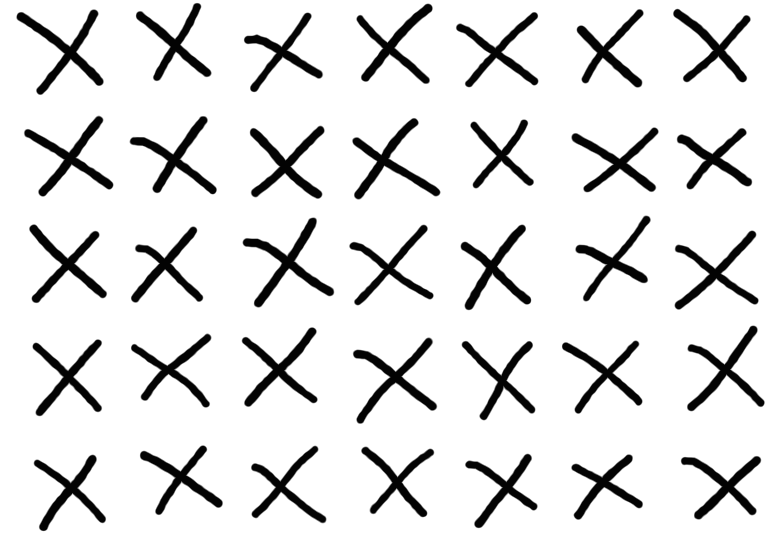
This pattern is drawn by a Shadertoy shader. Its source:

```glsl
// Rows of hand-drawn black marker crosses, each slightly different, on white paper.

// Lengths are fractions of the canvas height.
const vec2 GRID = vec2(7.0, 5.0);            // crosses across and down
const vec2 FIRST = vec2(0.121, 0.112);       // centre of the lower left cross
const vec2 PITCH = vec2(0.2005, 0.2005);     // distance between centres
const vec2 FALL_START = vec2(-0.064, 0.049); // stroke from upper left
const vec2 FALL_END = vec2(0.063, -0.051);
const vec2 RISE_START = vec2(-0.052, -0.060); // stroke from lower left
const vec2 RISE_END = vec2(0.056, 0.064);
const float HALF_WIDTH = 0.0073;
const float WIDTH_VARIATION = 0.0009;
const float CENTRE_JITTER = 0.011;
const float END_JITTER = 0.014;
const float TILT = 0.09;                     // radians either way
const float SIZE_VARIATION = 0.10;
const float ARC = 0.007;                     // bow of a stroke
const float SWAY = 0.003;                    // S-shaped bend of a stroke
const float HOOK = 0.011;                    // drop where the pen lands
const float HOOK_CHANCE = 0.35;
const float EDGE_WOBBLE = 0.0009;
const float EDGE_SOFTNESS = 0.0018;
const int SEGMENTS = 9;
const float TAU = 6.2831853;
const vec3 PAPER = vec3(1.0);
const vec3 INK = vec3(0.01);

float hash(vec2 p) {
    vec3 q = fract(vec3(p.xyx) * 0.1031);
    q += dot(q, q.yzx + 33.33);
    return fract((q.x + q.y) * q.z);
}

float signedHash(vec2 id, float salt) {
    return 2.0 * hash(id + salt * vec2(17.3, 9.7) + 3.1) - 1.0;
}

vec2 signedHash2(vec2 id, float salt) {
    return vec2(signedHash(id, salt), signedHash(id, salt + 0.5));
}

float valueNoise(vec2 p) {
    vec2 i = floor(p), f = fract(p);
    f = f * f * (3.0 - 2.0 * f);
    return mix(mix(hash(i), hash(i + vec2(1, 0)), f.x),
               mix(hash(i + vec2(0, 1)), hash(i + 1.0), f.x), f.y);
}

float segmentDistance(vec2 p, vec2 a, vec2 b) {
    vec2 ab = b - a;
    return length(p - a - ab * clamp(dot(p - a, ab) / dot(ab, ab), 0.0, 1.0));
}

// Point on a bowed, swaying stroke; the hook bends only its start.
vec2 strokePoint(vec2 a, vec2 b, float t, float arc, float sway, float hook) {
    vec2 along = normalize(b - a);
    vec2 across = vec2(-along.y, along.x);
    float landing = max(1.0 - t / 0.22, 0.0);
    return mix(a, b, t) + across * (arc * 4.0 * t * (1.0 - t) + sway * sin(TAU * t))
         - vec2(0.0, hook * landing * landing);
}

float strokeDistance(vec2 p, vec2 a, vec2 b, vec2 id, float salt, float hook) {
    a += END_JITTER * signedHash2(id, salt + 1.0);
    b += END_JITTER * signedHash2(id, salt + 2.0);
    float arc = ARC * signedHash(id, salt + 3.0);
    float sway = SWAY * signedHash(id, salt + 4.0);
    float width = HALF_WIDTH + WIDTH_VARIATION * signedHash(id, salt + 5.0);
    float d = 1e3;
    vec2 previous = strokePoint(a, b, 0.0, arc, sway, hook);
    for (int i = 1; i <= SEGMENTS; i++) {
        vec2 next = strokePoint(a, b, float(i) / float(SEGMENTS), arc, sway, hook);
        d = min(d, segmentDistance(p, previous, next));
        previous = next;
    }
    return d - width;
}

float crossDistance(vec2 p, vec2 id) {
    p -= CENTRE_JITTER * signedHash2(id, 1.0);
    float angle = TILT * signedHash(id, 2.0);
    float c = cos(angle), s = sin(angle);
    p = mat2(c, -s, s, c) * p;
    float size = 1.0 + SIZE_VARIATION * signedHash(id, 3.0);
    float hook = HOOK * step(hash(id + 71.0), HOOK_CHANCE);
    float fall = strokeDistance(p, FALL_START * size, FALL_END * size, id, 10.0, hook);
    float rise = strokeDistance(p, RISE_START * size, RISE_END * size, id, 20.0, 0.0);
    return min(fall, rise);
}

void mainImage(out vec4 fragColor, in vec2 fragCoord) {
    vec2 p = fragCoord / iResolution.y;
    vec2 cell = floor((p - FIRST) / PITCH + 0.5);

    // Long strokes may reach into neighbouring cells.
    float d = 1e3;
    for (int y = -1; y <= 1; y++) {
        for (int x = -1; x <= 1; x++) {
            vec2 id = cell + vec2(x, y);
            if (any(lessThan(id, vec2(0.0))) || any(greaterThanEqual(id, GRID))) continue;
            d = min(d, crossDistance(p - FIRST - id * PITCH, id));
        }
    }

    // Uneven marker edge, softened by at least one pixel.
    d += EDGE_WOBBLE * (2.0 * valueNoise(p * 110.0) - 1.0);
    float blur = max(EDGE_SOFTNESS, 0.8 / iResolution.y);
    float ink = 1.0 - smoothstep(-blur, blur, d);
    fragColor = vec4(mix(PAPER, INK, ink), 1.0);
}
```
